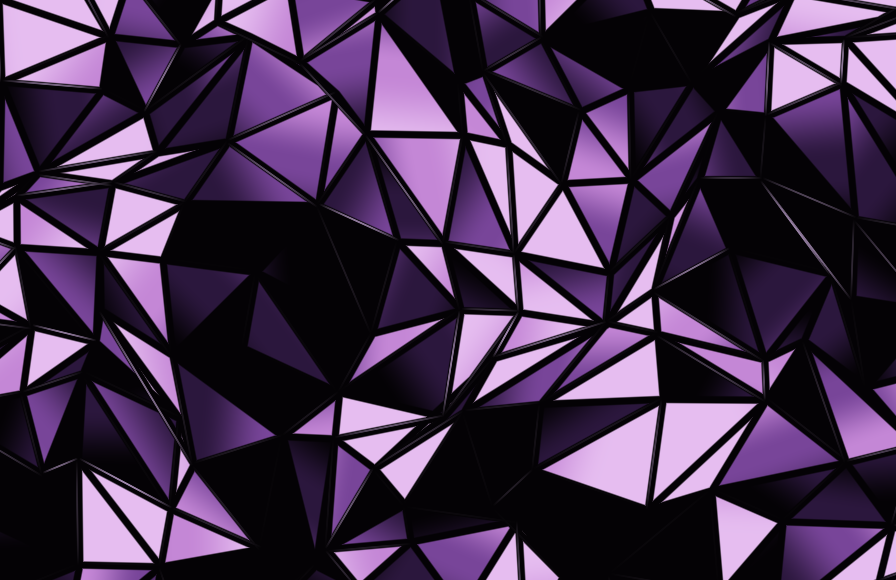
Give the GLSL for this background, as a WebGL 1 fragment shader.

```glsl
precision highp float;
// Crumpled mesh of violet triangular facets with black struts and thin glints.
uniform vec2 u_resolution;

#define ROWS 8.0          // mesh cells per canvas height
#define JITTER 0.84       // random spread of the vertices, in cells
#define FOLD 0.45         // strength of the large folds
#define STRUT 0.050       // half width of the struts, in cells
#define GLINT 0.006       // half width of the highlights, in cells
#define CLUSTER 0.45      // how strongly facets group into lit areas
#define DARK_LEVEL 0.44   // light level below which a facet is black
#define LIGHT_RANGE 0.31  // span from black to the palest facets
#define GRADIENT 0.28     // shading slope across one facet
#define SOFTNESS 1.0      // edge blur, in steps of the canvas grid

float hash(vec2 p) {
  p = fract(p * vec2(0.1237, 0.3719) + 0.17);
  p += dot(p, p.yx + 31.32);
  return fract((p.x + p.y) * p.x * 17.31);
}

float noise(vec2 p) {
  vec2 i = floor(p), f = fract(p);
  f = f * f * (3.0 - 2.0 * f);
  return mix(mix(hash(i), hash(i + vec2(1.0, 0.0)), f.x),
             mix(hash(i + vec2(0.0, 1.0)), hash(i + 1.0), f.x), f.y);
}

// Mesh vertex: position in xy, height in z.
vec3 vertex(vec2 id) {
  vec2 jitter = vec2(hash(id + 3.1), hash(id + 47.7)) - 0.5;
  vec2 fold = sin(vec2(0.9 * id.y + 0.5 * id.x, 0.8 * id.x - 0.6 * id.y + 2.0));
  return vec3(id + JITTER * jitter + FOLD * fold, hash(id + 91.3));
}

// Violet ramp from black to pale lilac.
vec3 palette(float t) {
  vec3 c = mix(vec3(0.015, 0.007, 0.018), vec3(0.17, 0.09, 0.24), smoothstep(-0.05, 0.18, t));
  c = mix(c, vec3(0.47, 0.27, 0.60), smoothstep(0.25, 0.52, t));
  c = mix(c, vec3(0.77, 0.53, 0.84), smoothstep(0.55, 0.78, t));
  return mix(c, vec3(0.90, 0.74, 0.94), smoothstep(0.82, 1.10, t));
}

float cross2(vec2 a, vec2 b) { return a.x * b.y - a.y * b.x; }

// Keeps the shade of the highest facet that covers p.
void facet(vec2 p, vec3 a, vec3 b, vec3 c, inout float top, inout float tone) {
  float ab = cross2(b.xy - a.xy, p - a.xy);
  float bc = cross2(c.xy - b.xy, p - b.xy);
  float ca = cross2(a.xy - c.xy, p - c.xy);
  bool inside = min(ab, min(bc, ca)) >= 0.0 || max(ab, max(bc, ca)) <= 0.0;
  vec3 center = (a + b + c) / 3.0;
  if (!inside || center.z <= top) return;
  top = center.z;
  float area = smoothstep(0.15, 0.85, noise(center.xy * 0.55 + 8.0));
  float light = mix(hash(center.xy * 13.0), area, CLUSTER);
  float angle = 6.2832 * hash(center.yx * 7.0);
  tone = (light - DARK_LEVEL) / LIGHT_RANGE
       + GRADIENT * dot(p - center.xy, vec2(cos(angle), sin(angle)));
}

// Adds one strut to the distance, and the highlight along its flank.
void strut(vec2 p, vec2 a, vec2 b, float px, inout float gap, inout float glint) {
  vec2 edge = b - a;
  float along = clamp(dot(p - a, edge) / dot(edge, edge), 0.0, 1.0);
  gap = min(gap, length(p - a - edge * along));
  float offset = cross2(edge, p - a) / length(edge);
  float line = 1.0 - smoothstep(GLINT, GLINT + px, abs(offset - 0.5 * STRUT));
  float shine = pow(hash((a + b) * 5.0), 6.0) * 4.0 * along * (1.0 - along);
  glint = max(glint, line * shine);
}

void main() {
  float px = ROWS / u_resolution.y;
  vec2 p = gl_FragCoord.xy * px;
  vec2 cell = floor(p);
  float top = -1.0, tone = 0.0, gap = 1.0, glint = 0.0;

  // Each cell is split into two facets along a random diagonal.
  for (int y = -2; y <= 2; y++) {
    for (int x = -2; x <= 2; x++) {
      vec2 id = cell + vec2(float(x), float(y));
      vec3 a = vertex(id);
      vec3 b = vertex(id + vec2(1.0, 0.0));
      vec3 c = vertex(id + vec2(1.0, 1.0));
      vec3 d = vertex(id + vec2(0.0, 1.0));
      strut(p, a.xy, b.xy, px, gap, glint);
      strut(p, a.xy, d.xy, px, gap, glint);
      if (hash(id + 23.9) < 0.5) {
        facet(p, a, b, c, top, tone);
        facet(p, a, c, d, top, tone);
        strut(p, a.xy, c.xy, px, gap, glint);
      } else {
        facet(p, a, b, d, top, tone);
        facet(p, b, c, d, top, tone);
        strut(p, b.xy, d.xy, px, gap, glint);
      }
    }
  }

  float blur = SOFTNESS * px;
  float face = smoothstep(STRUT - blur, STRUT + blur, gap);
  vec3 color = mix(vec3(0.015, 0.008, 0.018), palette(tone), face);
  color += vec3(0.62, 0.53, 0.67) * glint * (1.0 - face);
  gl_FragColor = vec4(color, 1.0);
}
```
